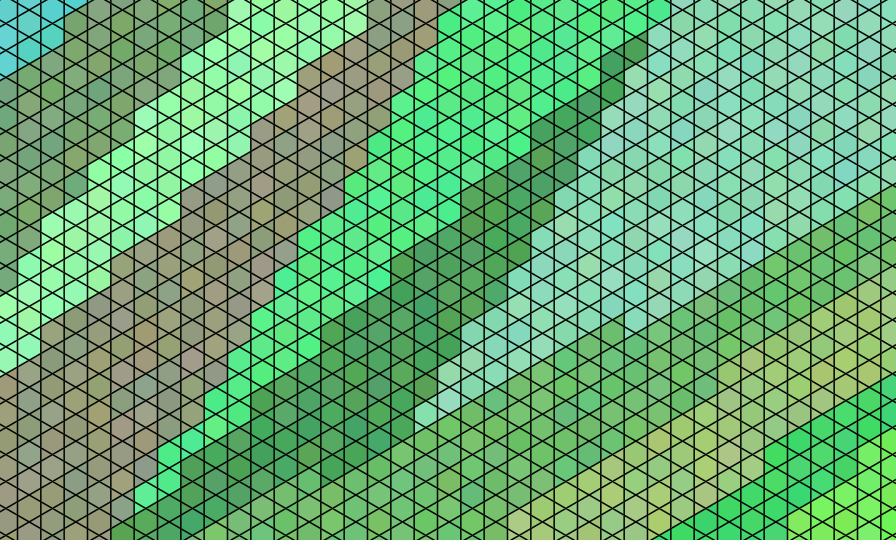
Write a Shadertoy shader that draws this background.

```glsl
const float COLUMNS = 38.4;               // hexagon columns across the canvas
const vec2 ORIGIN = vec2(0.25, 0.775);    // centre of the first hexagon, in columns
const float LINE_WIDTH = 0.066;           // in columns
const float COLOR_JITTER = 0.075;
const vec3 LINE_COLOR = vec3(0.01, 0.02, 0.01);

// Normals of the three line families
const vec2 N0 = vec2(1.0, 0.0);
const vec2 N1 = vec2(-0.5, 0.8660254);
const vec2 N2 = vec2(0.5, 0.8660254);

// Band borders as slope and height at x = 0, in canvas widths
const int BORDERS = 10;
const vec2 BORDER[BORDERS] = vec2[](
    vec2(0.82, 0.508), vec2(1.17, 0.283), vec2(1.00, 0.174),
    vec2(1.545, -0.195), vec2(0.957, -0.118), vec2(1.66, -0.643),
    vec2(0.49, -0.103), vec2(0.70, -0.383), vec2(0.60, -0.424),
    vec2(1.12, -0.977));

// Band colours from upper left to lower right
const vec3 BAND[BORDERS + 1] = vec3[](
    vec3(0.35, 0.83, 0.78), vec3(0.48, 0.66, 0.46), vec3(0.59, 0.98, 0.67),
    vec3(0.59, 0.62, 0.50), vec3(0.34, 0.93, 0.54), vec3(0.31, 0.65, 0.37),
    vec3(0.55, 0.86, 0.71), vec3(0.44, 0.76, 0.44), vec3(0.63, 0.79, 0.48),
    vec3(0.27, 0.85, 0.42), vec3(0.47, 0.94, 0.38));

vec3 hash3(vec2 p) {
    vec3 q = fract(vec3(p.xyx) * vec3(0.1031, 0.1030, 0.0973));
    q += dot(q, q.yxz + 33.33);
    return fract((q.xxy + q.yzz) * q.zyx);
}

// Colour of the last band whose upper border lies above the point
vec3 bandColor(vec2 p) {
    vec3 color = BAND[0];
    for (int i = 0; i < BORDERS; i++)
        if (p.y < BORDER[i].x * p.x + BORDER[i].y) color = BAND[i + 1];
    return color;
}

// Distance to the nearest line of one family
float lineDistance(vec2 p, vec2 normal) {
    return abs(fract(dot(p, normal)) - 0.5);
}

void mainImage(out vec4 fragColor, in vec2 fragCoord) {
    vec2 p = fragCoord / iResolution.x * COLUMNS - ORIGIN;
    float pixel = COLUMNS / iResolution.x;

    // Each cell is a hexagon with its two neighbouring triangles
    vec2 cell = floor(vec2(dot(p, N0), dot(p, N1)) + 0.5);
    vec2 center = vec2(cell.x, (cell.y + 0.5 * cell.x) / N1.y);
    vec3 color = bandColor((center + ORIGIN) / COLUMNS);
    color += COLOR_JITTER * (hash3(cell + 71.0) - 0.5) * vec3(1.3, 0.6, 1.3);

    // Three crossing line families draw hexagons and triangles
    float d = min(lineDistance(p, N0), min(lineDistance(p, N1), lineDistance(p, N2)));
    float ink = clamp((0.5 * LINE_WIDTH - d) / pixel + 0.5, 0.0, 1.0);

    fragColor = vec4(mix(color, LINE_COLOR, ink), 1.0);
}
```
